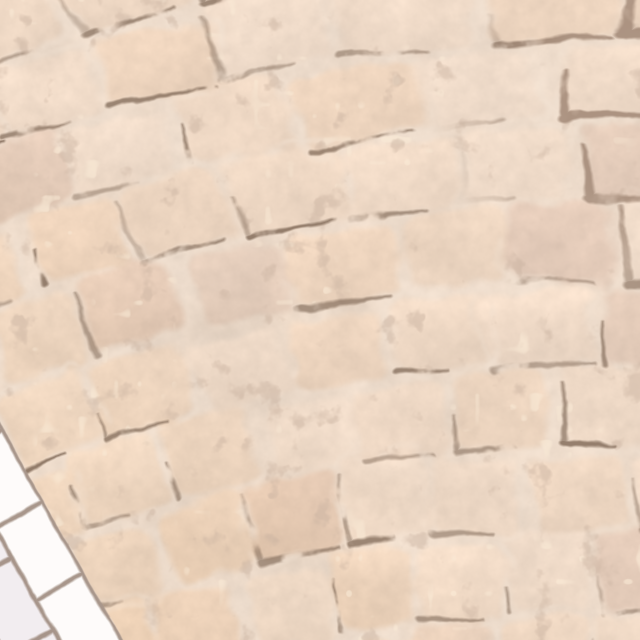
A WebGL 2 fragment shader for this texture:

```glsl
#version 300 es
precision highp float;
// Worn sandstone cobbles in gently curving courses, bedded in pale sand.
// Each stone is a jittered rounded box with broken cracks along its lower and
// left edges; a band of white paving crosses the lower left corner.
uniform vec2 u_resolution;
out vec4 fragColor;

vec2 hash2(vec2 p) {
    vec3 q = fract(p.xyx * vec3(0.1031, 0.1030, 0.0973));
    q += dot(q, q.yzx + 33.33);
    return fract((q.xx + q.yz) * q.zy);
}

float noise(vec2 p) {
    vec2 i = floor(p), f = fract(p);
    f = f * f * (3.0 - 2.0 * f);
    return mix(mix(hash2(i).x, hash2(i + vec2(1, 0)).x, f.x),
               mix(hash2(i + vec2(0, 1)).x, hash2(i + vec2(1, 1)).x, f.x), f.y);
}

float fbm(vec2 p) {
    float sum = 0.0, amp = 0.53;
    for (int i = 0; i < 4; i++) {
        sum += amp * noise(p);
        p = mat2(1.6, 1.2, -1.2, 1.6) * p + 7.3;
        amp *= 0.5;
    }
    return sum;
}

float roundedBox(vec2 p, vec2 halfSize, float radius) {
    vec2 d = abs(p) - halfSize + radius;
    return length(max(d, 0.0)) + min(max(d.x, d.y), 0.0) - radius;
}

// Distance to a segment; y returns the position along it from 0 to 1
vec2 segment(vec2 p, vec2 a, vec2 b) {
    float t = clamp(dot(p - a, b - a) / dot(b - a, b - a), 0.0, 1.0);
    return vec2(length(p - mix(a, b, t)), t);
}

// Darkness of a crack that tapers towards its far end
float crack(vec2 seg, float width) {
    float w = width * (1.0 - 0.65 * seg.y);
    return smoothstep(w + 0.0035, w - 0.0025, seg.x);
}

vec3 stoneColor(vec2 id, vec2 p) {
    vec2 r = hash2(id + 91.0);
    vec3 c = mix(vec3(0.925, 0.825, 0.735), vec3(0.945, 0.865, 0.795), r.x);
    c = mix(c, vec3(0.87, 0.765, 0.695), 0.8 * step(0.85, r.y));
    float warmth = smoothstep(0.95, 0.1, p.x * 0.8 + p.y) * (0.35 + 0.5 * r.y);
    return mix(c, vec3(0.925, 0.80, 0.675), warmth);
}

// White paving: x across the band, y along it
vec3 whitePaving(vec2 b, vec2 p) {
    vec2 cell = vec2(b.x / 0.085, (b.y + 0.078) / 0.13);
    cell.y += 0.4 * floor(cell.x);
    vec2 edge = (0.5 - abs(fract(cell) - 0.5)) * vec2(0.085, 0.13);
    float joint = smoothstep(0.006, 0.001, min(edge.x, edge.y) + 0.003 * (fbm(p * 40.0) - 0.5));
    vec3 c = mix(vec3(0.995, 0.985, 0.98), vec3(0.95, 0.93, 0.94), step(cell.x, -1.0));
    return mix(c, vec3(0.60, 0.52, 0.47), joint * 0.85);
}

void main() {
    vec2 p = gl_FragCoord.xy / min(u_resolution.x, u_resolution.y);
    vec2 wobble = vec2(fbm(p * 22.0), fbm(p * 22.0 + 40.0)) - 0.5;

    // Bend the courses: rising on the left, level on the right
    vec2 course = vec2(p.x + p.y * (0.36 - 0.36 * p.x), p.y - 0.36 * p.x + 0.19 * p.x * p.x);
    course += 0.014 * wobble + 0.02 * (vec2(noise(p * 4.0), noise(p * 4.0 + 20.0)) - 0.5);

    // Sand bed
    vec3 color = mix(vec3(0.91, 0.835, 0.765), vec3(0.94, 0.875, 0.815), fbm(p * 18.0));
    float dark = 0.0, rim = 0.0;
    float openJoints = smoothstep(0.36, 0.12, length(p - vec2(1.02, 0.83)));

    // Stones of the neighbouring cells
    vec2 size = vec2(0.137, 0.128);
    float row = floor(course.y / size.y);
    for (int j = -1; j <= 1; j++) {
        float y = row + float(j);
        float shift = hash2(vec2(y, 5.0)).x;
        float column = floor(course.x / size.x - shift);
        for (int i = -1; i <= 1; i++) {
            vec2 id = vec2(column + float(i), y) + 30.0;
            vec2 r = hash2(id), s = hash2(id + 17.0), t = hash2(id + 53.0);
            vec2 center = (id - 30.0 + 0.5 + vec2(shift, 0.0) + 0.14 * (r - 0.5)) * size;
            float turn = 0.24 * (s.x - 0.5);
            vec2 q = mat2(1.0, turn, -turn, 1.0) * (course - center);
            vec2 h = size * (0.43 + 0.07 * vec2(s.y, r.y));

            float d = roundedBox(q, h, 0.018) + 0.012 * (noise(p * 35.0) - 0.5);
            vec3 stone = stoneColor(id, p) * (1.0 + 0.025 * q.y / h.y);
            color = mix(color, stone, smoothstep(0.007, -0.009, d) * (0.65 + 0.35 * t.x));

            // Cracks start at the lower left corner and run along two sides
            vec2 low = segment(q, -h, vec2(h.x * mix(-0.1, 1.0, t.x), -h.y));
            vec2 side = segment(q, -h, vec2(-h.x, h.y * mix(-0.4, 0.9, t.y)));
            float lowInk = max(step(0.36, s.y) * (0.5 + 0.5 * r.x), openJoints);
            float sideInk = max(step(0.48, r.y) * (0.35 + 0.6 * s.x), openJoints);
            float width = 0.0035 + 0.002 * t.y + 0.003 * openJoints;
            dark = max(dark, max(crack(low, width) * lowInk, crack(side, width * 0.8) * sideInk));
            rim = max(rim, smoothstep(0.010, 0.0, abs(d - 0.007)) * lowInk);
        }
    }

    // Weathering, pale rims and scattered bright chips
    color *= 1.0 + 0.075 * (fbm(p * 13.0 + 3.0) - 0.5) + 0.06 * (fbm(p * 65.0) - 0.5);
    color = mix(color, vec3(0.95, 0.89, 0.83), 0.5 * rim * smoothstep(0.4, 0.7, fbm(p * 20.0 + 9.0)));
    color = mix(color, vec3(0.98, 0.92, 0.84), 0.6 * smoothstep(0.80, 0.95, noise(p * 55.0)) * smoothstep(0.5, 0.65, noise(p * 9.0)));
    color = mix(color, vec3(0.79, 0.70, 0.63), 0.5 * smoothstep(0.66, 0.82, fbm(p * 26.0 + 60.0)));

    // Broken dark cracks
    float broken = smoothstep(0.22, 0.5, fbm(p * 24.0 + 80.0));
    vec3 crackColor = mix(vec3(0.50, 0.41, 0.34), vec3(0.64, 0.54, 0.47), openJoints);
    color = mix(color, crackColor, dark * mix(broken, 1.0, 0.6 * openJoints) * 0.88);

    // White corner band
    vec2 fromEdge = p - vec2(0.0, 0.335);
    vec2 band = vec2(dot(fromEdge, vec2(0.87, 0.49)), dot(p, vec2(0.49, -0.87))) + 0.006 * wobble;
    color = mix(color, whitePaving(band, p), smoothstep(0.004, 0.0, band.x));

    fragColor = vec4(clamp(color, 0.0, 1.0), 1.0);
}
```
